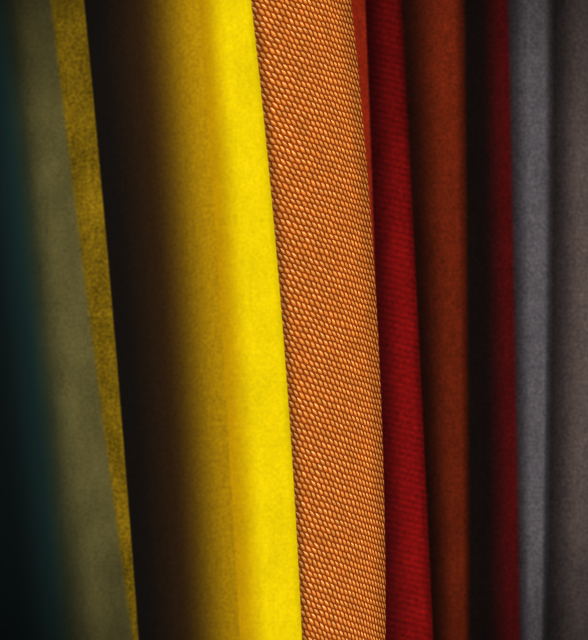
Write a Shadertoy shader that draws this texture.

```glsl
// Hanging folds of coloured cloth, side by side, with a coarse orange weave in focus.

vec2 hash2(vec2 p) {
    vec3 q = fract(vec3(p.xyx) * vec3(0.1031, 0.103, 0.0973));
    q += dot(q, q.yzx + 33.33);
    return fract((q.xx + q.yz) * q.zy);
}

float gradientDot(vec2 cell, vec2 offset) {
    return dot(hash2(cell) * 2.0 - 1.0, offset);
}

float gradientNoise(vec2 p) {
    vec2 i = floor(p), f = fract(p), e = vec2(1, 0);
    vec2 u = f * f * f * (f * (f * 6.0 - 15.0) + 10.0);
    return mix(mix(gradientDot(i, f), gradientDot(i + e.xy, f - e.xy), u.x),
               mix(gradientDot(i + e.yx, f - e.yx), gradientDot(i + 1.0, f - 1.0), u.x), u.y);
}

// Curved vertical edge through its top, middle and bottom positions
float edgeAt(float top, float middle, float bottom, float t) {
    return mix(top, bottom, t) + 4.0 * t * (1.0 - t) * (middle - 0.5 * (top + bottom));
}

// Position across a panel, 0 at its left edge and 1 at its right
float across(float x, float left, float right) {
    return clamp((x - left) / max(right - left, 0.004), 0.0, 1.0);
}

// Lay a panel over everything left of its right edge
vec3 lay(vec3 under, vec3 cloth, float x, float right, float blur) {
    return mix(cloth, under, smoothstep(-blur, blur, x - right));
}

// Staggered stitches, compressed where the cloth turns away
vec3 weave(float s, vec2 q) {
    float turn = s + 0.35 * s * s * s;
    vec2 w = vec2(turn * 16.0, q.y * 104.0 + s * 5.0);
    w += 0.35 * vec2(gradientNoise(q * 38.0), gradientNoise(q * 38.0 + 50.0));
    w.x += 0.5 * mod(floor(w.y), 2.0);
    vec2 rnd = hash2(floor(w) + 7.0);
    vec2 c = fract(w) - 0.5;
    c.y += 0.35 * c.x;
    float stitch = 1.0 - smoothstep(0.18, 0.58, length(c));
    float glint = 1.0 - smoothstep(0.08, 0.4, length((c - vec2(-0.08, 0.12)) * vec2(0.8, 1.5)));
    vec3 cloth = mix(vec3(0.55, 0.23, 0.06), vec3(0.88, 0.51, 0.19), stitch);
    cloth = mix(cloth, vec3(0.99, 0.82, 0.54), glint * (0.35 + 0.6 * rnd.x) * (1.0 - 0.4 * s));
    cloth *= 0.96 + 0.12 * rnd.y;
    return cloth * mix(0.72, 1.0, smoothstep(0.0, 0.12, s)) * (1.0 - 0.2 * smoothstep(0.82, 1.0, s));
}

void mainImage(out vec4 fragColor, in vec2 fragCoord) {
    vec2 p = fragCoord / iResolution.xy;
    vec2 q = fragCoord / iResolution.y;
    float x = p.x, t = 1.0 - p.y, s;
    float grain = gradientNoise(q * 170.0) + 0.6 * gradientNoise(q * vec2(90.0, 60.0));
    float mottle = gradientNoise(q * vec2(24.0, 14.0));

    // Right-hand edges of the panels, left to right
    float teal = edgeAt(0.007, 0.064, 0.112, t);
    float olive = edgeAt(0.086, 0.153, 0.226, t);
    float mustard = edgeAt(0.143, 0.193, 0.236, t);
    float shade = edgeAt(0.339, 0.376, 0.408, t);
    float yellow = edgeAt(0.427, 0.480, 0.514, t);
    float orange = edgeAt(0.597, 0.642, 0.656, t);
    float strip = edgeAt(0.621, 0.640, 0.650, t);
    float crimson = edgeAt(0.683, 0.711, 0.737, t);
    float rust = edgeAt(0.790, 0.796, 0.799, t);
    float maroon = edgeAt(0.864, 0.875, 0.884, t);
    float grey = edgeAt(0.938, 0.935, 0.926, t);

    // Taupe and grey, out of focus
    s = across(x, grey, 1.01);
    vec3 col = mix(vec3(0.13, 0.11, 0.11), vec3(0.34, 0.29, 0.27), smoothstep(0.0, 0.75, s));
    s = across(x, maroon, grey);
    vec3 cloth = mix(vec3(0.17, 0.15, 0.16), vec3(0.34, 0.32, 0.33), smoothstep(0.0, 0.5, s));
    cloth *= 1.0 - 0.35 * smoothstep(0.8, 1.0, s);
    col = lay(col, cloth, x, grey, 0.008);

    // Maroon, rust and crimson
    s = across(x, rust, maroon);
    cloth = mix(vec3(0.075, 0.05, 0.045), vec3(0.28, 0.05, 0.05), smoothstep(0.3, 0.9, s));
    col = lay(col, cloth, x, maroon, 0.006);
    s = across(x, crimson, rust);
    cloth = mix(vec3(0.12, 0.045, 0.03), vec3(0.43, 0.135, 0.055), smoothstep(0.0, 0.65, s));
    cloth *= (1.0 - 0.45 * smoothstep(0.8, 1.0, s)) * (1.0 - 0.2 * t);
    col = lay(col, cloth, x, rust, 0.005);
    s = across(x, strip, crimson);
    cloth = mix(vec3(0.22, 0.03, 0.035), vec3(0.48, 0.06, 0.055), smoothstep(0.0, 0.65, s));
    cloth *= (0.72 + 0.28 * smoothstep(0.0, 0.5, t)) * (1.0 - 0.3 * smoothstep(0.8, 1.0, s));
    cloth *= 1.0 + 0.07 * sin(q.y * 620.0 + q.x * 160.0);
    col = lay(col, cloth, x, crimson, 0.003);
    col = lay(col, vec3(0.52, 0.13, 0.06), x, strip, 0.003);
    col *= 1.0 + 0.22 * grain + 0.12 * mottle;

    // Orange weave
    col = lay(col, weave(across(x, yellow, orange), q), x, orange, 0.0018);

    // Bright yellow and its shaded fold
    s = across(x, shade, yellow);
    cloth = mix(vec3(0.74, 0.55, 0.02), vec3(0.95, 0.82, 0.025), smoothstep(0.0, 0.5, s));
    cloth *= (1.0 - 0.08 * smoothstep(0.88, 1.0, s)) * (1.0 + 0.07 * grain + 0.06 * mottle);
    col = lay(col, cloth, x, yellow, 0.002);
    s = across(x, mustard, shade);
    cloth = mix(vec3(0.085, 0.07, 0.06), vec3(0.20, 0.125, 0.06), smoothstep(0.05, 0.55, s));
    cloth = mix(cloth, vec3(0.73, 0.55, 0.035), smoothstep(0.42, 1.0, s));
    cloth *= (1.0 - 0.12 * t) * (1.0 + 0.13 * grain);
    col = lay(col, cloth, x, shade, 0.003);

    // Mustard, olive and teal
    cloth = vec3(0.44, 0.34, 0.05) * (1.0 + 0.3 * grain + 0.35 * mottle);
    col = lay(col, cloth, x, mustard, 0.003);
    s = across(x, teal, olive);
    cloth = mix(vec3(0.20, 0.20, 0.12), vec3(0.36, 0.33, 0.18), smoothstep(0.0, 0.55, s));
    cloth *= (0.8 + 0.8 * t * (1.0 - t)) * (1.0 + 0.12 * grain + 0.2 * mottle);
    col = lay(col, cloth, x, olive, 0.006);
    cloth = mix(vec3(0.06, 0.09, 0.09), vec3(0.10, 0.18, 0.17), smoothstep(-0.08, 0.0, x - teal));
    col = lay(col, cloth * (1.0 - 0.25 * t), x, teal, 0.022);

    // Darkened corners
    vec2 d = p - 0.5;
    col *= 1.0 - 0.45 * smoothstep(0.22, 0.6, dot(d, d));
    fragColor = vec4(col, 1.0);
}
```
